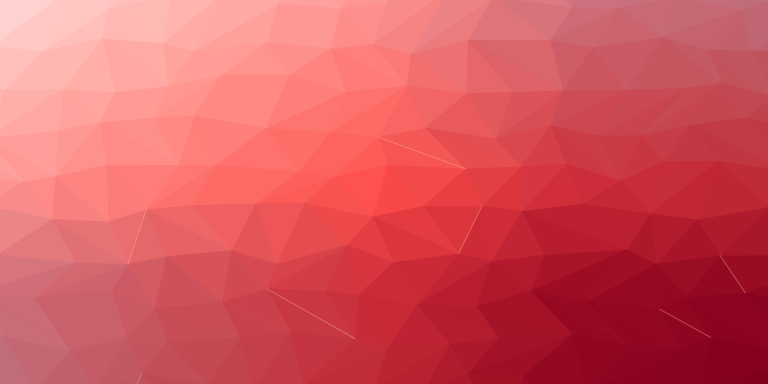
Reproduce this background procedurally as a Shadertoy shader.

```glsl
// Low-poly mesh of flat triangles fading from pale pink through red to dark crimson.

#define GRID vec2(14.0, 9.0)      // cells across and up the canvas
#define JITTER vec2(0.30, 0.30)   // vertex scatter, in cells
#define STAGGER 0.22              // sideways shift of alternate rows, in cells
#define SEAM_CHANCE 0.07          // share of cells with a pale seam
#define SEAM_WIDTH 0.0022         // in canvas heights
#define SEAM_ALPHA 0.45
#define SEAM_COLOR vec3(1.0, 0.72, 0.58)

float hash(vec2 p) {
    return fract(sin(dot(p, vec2(127.1, 311.7))) * 43758.5453);
}

float cross2(vec2 a, vec2 b) {
    return a.x * b.y - a.y * b.x;
}

// Five-stop ramp, light to dark
vec3 ramp(float t) {
    vec3 stops[5] = vec3[5](
        vec3(1.00, 0.85, 0.84), vec3(1.00, 0.58, 0.55), vec3(0.99, 0.30, 0.29),
        vec3(0.61, 0.04, 0.14), vec3(0.50, 0.00, 0.11));
    float s = clamp(t, 0.0, 1.0) * 4.0;
    int i = int(min(floor(s), 3.0));
    return mix(stops[i], stops[i + 1], s - float(i));
}

// Average of a horizontal and a vertical ramp
vec3 meshColor(vec2 uv) {
    return 0.5 * (ramp(uv.x) + ramp(1.0 - uv.y));
}

// Scattered grid vertex, in canvas heights
vec2 vertex(vec2 id, float aspect) {
    vec2 scatter = (vec2(hash(id), hash(id + 57.3)) * 2.0 - 1.0) * JITTER;
    scatter.x += STAGGER * (mod(id.y, 2.0) * 2.0 - 1.0);
    return (id + scatter) / GRID * vec2(aspect, 1.0);
}

// Signed distance to the line a-b, positive on its left
float edgeSide(vec2 p, vec2 a, vec2 b) {
    return cross2(b - a, p - a) / max(length(b - a), 1e-5);
}

float segmentDistance(vec2 p, vec2 a, vec2 b) {
    vec2 ab = b - a;
    float t = clamp(dot(p - a, ab) / max(dot(ab, ab), 1e-6), 0.0, 1.0);
    return length(p - a - ab * t);
}

float signedArea(vec2 a, vec2 b, vec2 c) {
    return cross2(b - a, c - a);
}

// Flat triangle colour weighted by its coverage of the pixel
vec4 triangle(vec2 p, vec2 a, vec2 b, vec2 c, float aspect, float pixel) {
    float d = min(edgeSide(p, a, b), min(edgeSide(p, b, c), edgeSide(p, c, a)));
    float coverage = clamp(d / pixel + 0.5, 0.0, 1.0);
    vec2 center = (a + b + c) / 3.0 / vec2(aspect, 1.0);
    return vec4(meshColor(center), 1.0) * coverage;
}

void mainImage(out vec4 fragColor, in vec2 fragCoord) {
    float aspect = iResolution.x / iResolution.y;
    float pixel = 1.0 / iResolution.y;
    vec2 p = fragCoord * pixel;
    vec2 cell = floor(fragCoord / iResolution.xy * GRID);

    vec4 sum = vec4(0.0);
    float seam = 0.0;
    for (int j = -1; j <= 1; j++) {
        for (int i = -1; i <= 1; i++) {
            // Quad corners, counter-clockwise
            vec2 id = cell + vec2(i, j);
            vec2 a = vertex(id, aspect);
            vec2 b = vertex(id + vec2(1, 0), aspect);
            vec2 c = vertex(id + vec2(1, 1), aspect);
            vec2 d = vertex(id + vec2(0, 1), aspect);

            // Cut along the diagonal that leaves the fuller triangles
            float cutAC = min(signedArea(a, b, c), signedArea(a, c, d));
            float cutBD = min(signedArea(b, c, d), signedArea(b, d, a));
            if (cutBD > cutAC) {
                vec2 first = a;
                a = b; b = c; c = d; d = first;
            }
            sum += triangle(p, a, b, c, aspect, pixel);
            sum += triangle(p, a, c, d, aspect, pixel);

            // Occasional pale seam along the cut
            if (hash(id + 19.7) < SEAM_CHANCE) {
                float dist = segmentDistance(p, a, c) - 0.5 * SEAM_WIDTH;
                seam = max(seam, clamp(0.5 - dist / pixel, 0.0, 1.0));
            }
        }
    }

    vec3 color = sum.rgb / max(sum.a, 1e-4);
    color = mix(color, SEAM_COLOR, seam * SEAM_ALPHA);
    fragColor = vec4(color, 1.0);
}
```
